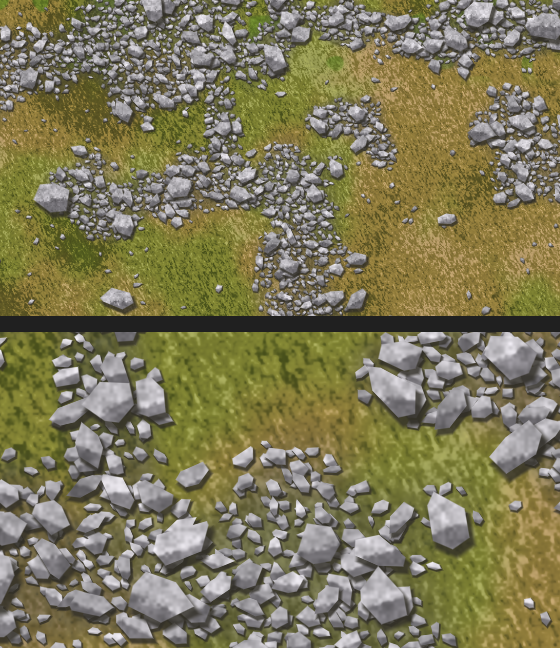
Top: the whole. Bottom: its middle third, enlarged.
Reproduce this texture procedurally as a WebGL 1 fragment shader.

```glsl
precision highp float;
// Draws a grassy hillside strewn with bands of broken grey stone.
uniform vec2 u_resolution;

#define LAYERS 5
#define SMALLEST_STONE 0.017
#define LAYER_GROWTH 1.6
#define STRAY_STONES 0.014
#define GRASS_CONTRAST 0.75
#define OLIVE vec3(0.55, 0.49, 0.235)
#define DARK_GRASS vec3(0.36, 0.35, 0.145)
#define STRAW vec3(0.67, 0.59, 0.40)
#define FERN vec3(0.38, 0.50, 0.15)
#define STONE_LIT vec3(0.72, 0.71, 0.73)
#define STONE_SIDE vec3(0.47, 0.46, 0.48)
#define SHADOW vec3(0.19, 0.18, 0.15)

float hash(vec2 p) {
  vec3 q = fract(p.xyx * 0.1031);
  q += dot(q, q.yzx + 33.33);
  return fract((q.x + q.y) * q.z);
}

float noise(vec2 p) {
  vec2 i = floor(p), f = fract(p);
  f = f * f * (3.0 - 2.0 * f);
  return mix(mix(hash(i), hash(i + vec2(1, 0)), f.x),
             mix(hash(i + vec2(0, 1)), hash(i + vec2(1, 1)), f.x), f.y);
}

float fbm(vec2 p) {
  float sum = 0.0, amp = 0.5;
  for (int i = 0; i < 5; i++) {
    sum += amp * noise(p);
    p = mat2(1.6, 1.2, -1.2, 1.6) * p + 17.0;
    amp *= 0.5;
  }
  return sum;
}

// Soft capsule: 1 on the line a-b, 0 at the radius.
float band(vec2 p, vec2 a, vec2 b, float radius) {
  vec2 ab = b - a;
  float t = clamp(dot(p - a, ab) / dot(ab, ab), 0.0, 1.0);
  return 1.0 - length(p - a - ab * t) / radius;
}

// Share of ground covered by rubble.
float rubble(vec2 p) {
  p += 0.11 * (vec2(noise(p * 10.0), noise(p * 10.0 + 40.0)) - 0.5);
  float d = band(p, vec2(0.02, 0.76), vec2(0.62, 0.98), 0.14);
  d = max(d, band(p, vec2(0.42, 0.74), vec2(0.84, 0.84), 0.11));
  d = max(d, band(p, vec2(0.88, 0.94), vec2(1.45, 0.87), 0.075));
  d = max(d, band(p, vec2(1.42, 0.96), vec2(1.78, 0.92), 0.085));
  d = max(d, band(p, vec2(0.70, 0.62), vec2(0.72, 0.54), 0.08));
  d = max(d, band(p, vec2(1.07, 0.62), vec2(1.19, 0.55), 0.085));
  d = max(d, band(p, vec2(1.62, 0.62), vec2(1.72, 0.43), 0.12));
  d = max(d, band(p, vec2(0.22, 0.40), vec2(0.38, 0.34), 0.11));
  d = max(d, band(p, vec2(0.50, 0.38), vec2(0.88, 0.42), 0.12));
  d = max(d, band(p, vec2(0.95, 0.40), vec2(0.97, 0.05), 0.14));
  return smoothstep(-0.1, 0.55, d);
}

// Convex stone outline with jittered faces, unit radius.
float stoneDist(vec2 q, vec2 seed) {
  float d = -1.0;
  for (int k = 0; k < 6; k++) {
    float j = hash(seed + float(k) * 7.3);
    float a = (float(k) + 0.7 * j) * 1.0472;
    d = max(d, dot(q, vec2(cos(a), sin(a))) - 0.6 - 0.35 * fract(j * 9.7));
  }
  return d;
}

vec3 grass(vec2 p) {
  vec2 lean = vec2(p.x + 0.4 * p.y, p.y);
  float grain = 0.6 * noise(lean * vec2(190.0, 110.0)) + 0.4 * noise(p * 300.0);
  float dry = smoothstep(0.45, 1.15, p.x) * 0.12 - 0.05;
  dry += 0.16 * max(0.0, band(p, vec2(0.95, 0.84), vec2(1.3, 0.78), 0.18));
  float tone = 0.52 + dry + 1.2 * (fbm(p * 4.5) - 0.5) + GRASS_CONTRAST * (grain - 0.5);
  vec3 c = mix(DARK_GRASS, OLIVE, smoothstep(0.22, 0.56, tone));
  c = mix(c, STRAW, smoothstep(0.66, 0.95, tone));
  float lush = smoothstep(0.42, 0.62, fbm(p * 3.0 + 9.0) - 0.6 * dry);
  c *= mix(vec3(1.02, 0.98, 0.98), vec3(0.88, 1.02, 0.82), lush);
  float fern = smoothstep(0.72, 0.82, noise(p * 15.0 + 5.0)) * smoothstep(0.7, 0.85, p.y);
  c = mix(c, FERN, 0.8 * fern);
  return c * (0.82 + 0.36 * grain);
}

void main() {
  vec2 p = gl_FragCoord.xy / u_resolution.y;
  float pixel = 1.0 / u_resolution.y;
  vec3 color = grass(p);
  color = mix(color, SHADOW + 0.22 * noise(p * 160.0), 0.5 * rubble(p));
  float mottle = 0.6 * noise(p * 85.0) + 0.4 * noise(p * 240.0) - 0.5;

  // Stones, small layers first, each row overlapping the one above.
  float cell = SMALLEST_STONE;
  for (int layer = 0; layer < LAYERS; layer++) {
    float level = float(layer);
    vec2 home = floor(p / cell);
    for (int n = 0; n < 9; n++) {
      float row = floor(float(n) / 3.0);
      vec2 id = home + vec2(float(n) - 3.0 * row - 1.0, 1.0 - row);
      vec2 seed = id + 61.0 * (level + 1.0);
      vec2 jitter = vec2(hash(seed), hash(seed + 23.7));
      vec2 center = (id + 0.15 + 0.7 * jitter) * cell;
      float radius = cell * mix(0.36, 0.64, hash(seed + 51.1));
      vec2 q = (p - center) / radius;
      if (dot(q, q) > 3.2) continue;
      float presence = rubble(center) * (0.82 - 0.13 * level) + STRAY_STONES;
      if (hash(seed + 87.3) > presence) continue;

      float turn = (hash(seed + 12.9) - 0.6) * 2.4;
      mat2 spin = mat2(cos(turn), -sin(turn), sin(turn), cos(turn));
      vec2 squash = vec2(1.0, mix(1.15, 2.0, hash(seed + 33.1)));
      float soft = pixel / radius;
      float shade = stoneDist(spin * (q + vec2(-0.12, 0.2)) * squash, seed);
      color = mix(color, SHADOW, 0.8 * (1.0 - smoothstep(-0.05, 0.14 + soft, shade)));

      vec2 local = spin * q * squash;
      float body = stoneDist(local, seed);
      float ridge = q.y + (jitter.x - 0.5) * q.x + 0.28 * jitter.y + 0.3 * mottle;
      float lit = smoothstep(-0.08 - soft, 0.08 + soft, ridge);
      vec3 stone = mix(STONE_SIDE, STONE_LIT, lit) * (0.88 + 0.24 * hash(seed + 71.9));
      stone *= 1.0 + 0.5 * mottle;
      color = mix(color, stone, 1.0 - smoothstep(-soft, soft, body));
    }
    cell *= LAYER_GROWTH;
  }
  gl_FragColor = vec4(clamp(color, 0.0, 1.0), 1.0);
}
```
